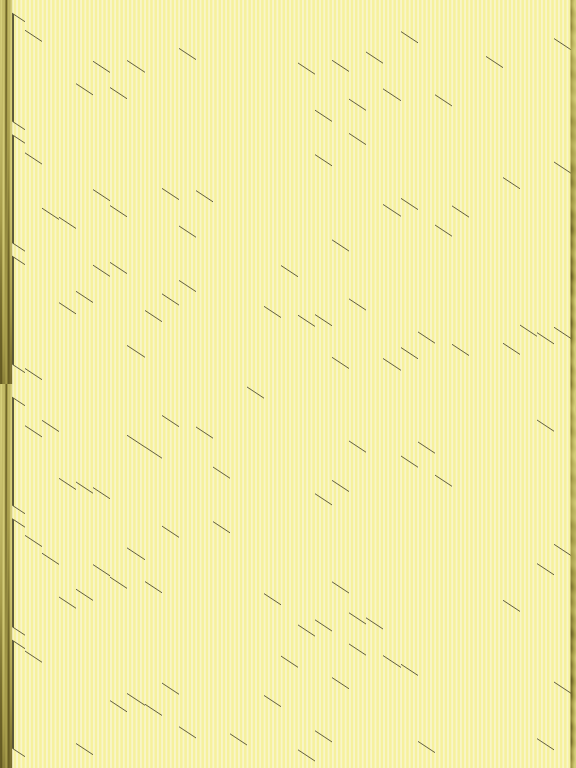
Give the GLSL for this pattern, as a Shadertoy shader.

```glsl
// Pale yellow pinstripes crossed by scattered slanted dashes, with worn olive side edges.

const float COLUMNS = 33.75;        // dash columns across the canvas
const float STRIPES = 4.0;          // pinstripes per column
const float COLUMN_START = 0.0139;  // left side of the first column
const float SLOPE = 0.66;           // fall of a dash per unit of width
const float STROKE = 0.00065;       // half thickness of a dash
const float HALF_HEIGHT = 0.66667;  // the left edge repeats twice down
const float PANEL = 0.2109;         // spacing of the panels on the left edge
const float PANEL_BODY = 0.1875;    // panel length without its gap
const float PANEL_TOP = 0.0182;     // start of the first panel in each half
const float LEFT_EDGE = 0.0212;
const float RIGHT_EDGE = 0.9905;
const int DASH_SLOTS = 6;

const vec3 YELLOW = vec3(0.965, 0.945, 0.615);
const vec3 CREAM = vec3(0.975, 0.96, 0.79);
const vec3 INK = vec3(0.10, 0.09, 0.03);
const vec3 SHADOW = vec3(0.32, 0.28, 0.09);
const vec3 OLIVE = vec3(0.65, 0.61, 0.29);
const vec3 STRAW = vec3(0.84, 0.81, 0.48);

float hash(vec2 cell) {
    return fract(sin(dot(cell, vec2(127.1, 311.7))) * 4375.85);
}

// Coverage of a band of the given half width
float stroke(float dist, float halfWidth, float pixel) {
    return clamp((halfWidth - abs(dist)) / pixel + 0.5, 0.0, 1.0)
         * min(1.0, 2.0 * halfWidth / pixel);
}

// Slanted line that starts at height top on the left of its column
float dash(vec2 local, float top, float pixel) {
    float dist = (local.y - top - SLOPE * local.x) * inversesqrt(1.0 + SLOPE * SLOPE);
    return stroke(dist, STROKE, pixel);
}

// Thin pale lines on a wider yellow ground
vec3 pinstripes(float x) {
    float wave = 0.5 + 0.5 * cos(6.28318 * x * COLUMNS * STRIPES);
    return mix(YELLOW, CREAM, smoothstep(0.2, 1.0, wave));
}

// Jittered dashes, with density rising and falling across the columns
float scatteredDashes(vec2 local, float column, float height, float pixel) {
    float density = 0.62 + 0.25 * cos(6.28318 * (column - 5.0) / 14.7);
    float slot = height / float(DASH_SLOTS);
    float ink = 0.0;
    for (int i = 0; i < DASH_SLOTS; i++) {
        vec2 cell = vec2(column, float(i));
        float top = (float(i) + 0.9 * hash(cell + 17.3)) * slot;
        float present = step(hash(cell), density);
        ink = max(ink, present * dash(local, top, pixel));
    }
    return ink;
}

// Three panels in each half: a dash at both ends and an upright line between
float panelInk(vec2 local, float x, float pixel) {
    float inHalf = mod(local.y, HALF_HEIGHT) - PANEL_TOP;
    float inside = step(0.0, inHalf) * step(inHalf, 3.0 * PANEL - 0.002);
    vec2 spot = vec2(local.x, mod(inHalf, PANEL));
    float ends = max(dash(spot, 0.0, pixel), dash(spot, PANEL_BODY, pixel));
    float body = step(SLOPE * local.x, spot.y)
               * step(spot.y, PANEL_BODY + SLOPE * local.x);
    return inside * max(ends, body * stroke(x - LEFT_EDGE - 0.0013, 0.0013, pixel));
}

// Three-tone ramp from shadow through olive to straw
vec3 wornTone(float shade) {
    vec3 low = mix(SHADOW, OLIVE, clamp(shade * 2.0, 0.0, 1.0));
    return mix(low, STRAW, clamp(shade * 2.0 - 1.0, 0.0, 1.0));
}

// Long streaks that bend and darken down each half
vec3 leftWear(float x, float y) {
    float t = mod(y, HALF_HEIGHT) / HALF_HEIGHT;
    float across = x / LEFT_EDGE;
    float streak = 0.6 + 0.3 * sin(across * 9.0 - 2.5 * t * t)
                 + 0.15 * sin(across * 21.0 + 3.0 * t);
    return wornTone(clamp(streak * (1.1 - 0.6 * t * t), 0.0, 1.0));
}

// Layered sines make uneven grain down the right side
vec3 rightWear(float x, float y) {
    float across = (x - RIGHT_EDGE) / (1.0 - RIGHT_EDGE);
    float grain = 0.55 + 0.14 * sin(y * 9.0 + across * 2.0)
                + 0.08 * sin(y * 71.0 + 2.0) + 0.06 * sin(y * 233.0 - across);
    return wornTone(clamp(grain + 0.6 * (across - 0.4), 0.0, 1.0));
}

void mainImage(out vec4 fragColor, in vec2 fragCoord) {
    float pixel = 1.0 / iResolution.x;
    float height = iResolution.y * pixel;
    vec2 p = vec2(fragCoord.x, iResolution.y - fragCoord.y) * pixel;

    // Column and position inside it
    float along = (p.x - COLUMN_START) * COLUMNS;
    float column = floor(along);
    vec2 local = vec2(fract(along) / COLUMNS, p.y);

    // Striped ground and dashes
    vec3 color = pinstripes(p.x);
    float ink = column < 1.0 ? panelInk(local, p.x, pixel)
                             : scatteredDashes(local, column, height, pixel);
    color = mix(color, INK, ink);

    // Worn sides
    float left = clamp((LEFT_EDGE - p.x) / pixel + 0.5, 0.0, 1.0);
    float right = clamp((p.x - RIGHT_EDGE) / pixel + 0.5, 0.0, 1.0);
    color = mix(color, leftWear(p.x, p.y), left);
    color = mix(color, rightWear(p.x, p.y), right);

    fragColor = vec4(color, 1.0);
}
```
